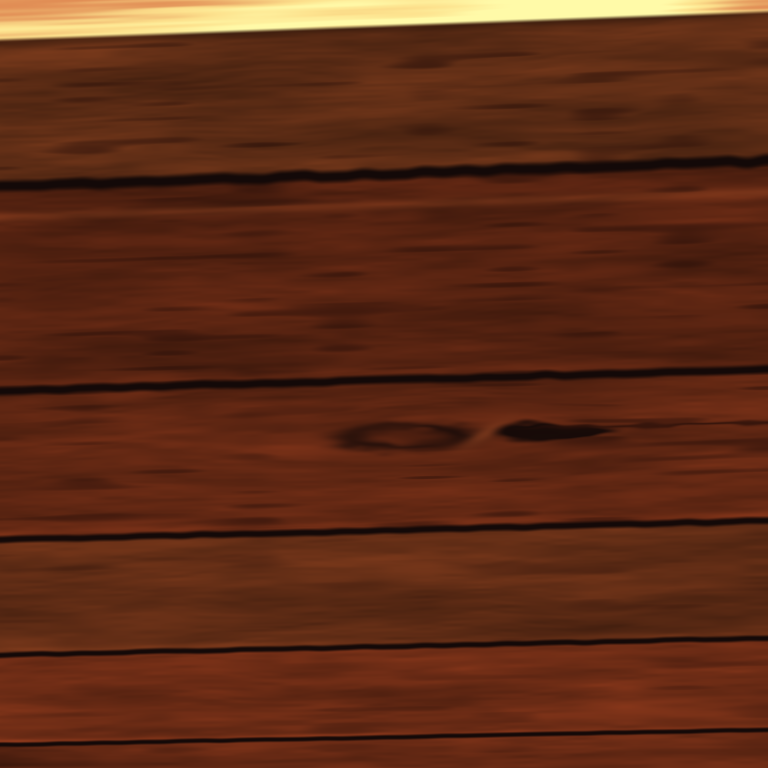
This texture is drawn by a WebGL 2 fragment shader. Its source:

```glsl
#version 300 es
precision highp float;
// Dark reddish timber planks, tilted slightly and widening toward the top.
// Stretched noise makes the grain; a bent-grain knot, soft black seams
// and a sunlit strip along the top edge are layered over it.
uniform vec2 u_resolution;
out vec4 fragColor;

const int SEAMS = 5;
const float SEAM_HEIGHT[SEAMS] = float[](0.030, 0.147, 0.297, 0.491, 0.757);
const float LIT_EDGE = 0.948;
const vec3 BROWN = vec3(0.37, 0.18, 0.085);
const vec3 RED_BROWN = vec3(0.38, 0.145, 0.07);
const vec3 STREAK = vec3(0.16, 0.06, 0.035);
const vec3 GAP = vec3(0.075, 0.035, 0.03);
const vec3 ORANGE = vec3(0.88, 0.55, 0.33);
const vec3 GOLD = vec3(0.99, 0.88, 0.55);
const vec3 PALE = vec3(1.0, 0.98, 0.66);

float hash(vec2 p) {
    return fract(sin(dot(p, vec2(127.1, 311.7))) * 43758.5453);
}

float noise(vec2 p) {
    vec2 i = floor(p), f = fract(p);
    f = f * f * (3.0 - 2.0 * f);
    return mix(mix(hash(i), hash(i + vec2(1, 0)), f.x),
               mix(hash(i + vec2(0, 1)), hash(i + vec2(1, 1)), f.x), f.y);
}

// Long fibres: octaves stretched along x, gently warped
float grain(vec2 p, float seed) {
    p.y += 0.008 * (noise(p * vec2(7.0, 22.0) + seed) - 0.5);
    float sum = 0.0, weight = 0.38;
    vec2 scale = vec2(3.0, 32.0);
    for (int i = 0; i < 4; i++) {
        sum += weight * noise(p * scale + seed);
        scale *= vec2(2.1, 2.0);
        weight *= 0.77;
    }
    return sum / 1.07;
}

// Soft elliptical spot, 1 at its centre
float spot(vec2 p, vec2 centre, vec2 radius) {
    vec2 d = (p - centre) / radius;
    return exp(-dot(d, d));
}

// Dark coverage of a gap with slightly ragged edges
float seamMask(vec2 p, float height, float halfWidth, float soft) {
    float ragged = (noise(vec2(p.x * 38.0, height * 90.0)) - 0.5) * halfWidth * 0.6;
    return 1.0 - smoothstep(halfWidth * 0.35, halfWidth * 1.35 + soft,
                            abs(p.y - height + ragged));
}

vec3 plankColor(vec2 p, float plank) {
    // Fibres spread around the knot
    vec2 knot = vec2(0.56, 0.418);
    vec2 bent = p;
    bent.y -= (p.y - knot.y) * 0.6 * spot(p, knot, vec2(0.2, 0.045));
    float fibre = grain(bent, plank * 17.3);
    float blotch = noise(p * vec2(5.0, 24.0) + plank * 9.1);
    float redness = plank == 5.0 ? 0.1 : plank == 2.0 ? 0.25 : 0.8;
    vec3 color = mix(BROWN, RED_BROWN, redness);
    color *= (plank == 4.0 ? 0.87 : plank < 2.0 ? 1.1 : 0.98);
    color *= 0.58 + 0.72 * fibre + 0.15 * blotch;

    // Scattered dark pores, stronger in the wide planks
    float pores = noise(bent * vec2(9.0, 105.0) + plank * 31.0);
    float poreDepth = plank > 2.0 ? 0.5 : 0.22;
    return mix(color, STREAK, poreDepth * smoothstep(0.68, 0.98, pores));
}

vec3 addKnot(vec3 color, vec2 p) {
    float rough = noise(p * vec2(38.0, 150.0)) - 0.5;
    vec2 q = p + vec2(0.012, 0.006) * rough;
    // Left eye: a broken dark ring with a brown heart
    float r = length((q - vec2(0.526, 0.417)) / vec2(0.085, 0.017));
    float ring = exp(-pow((r - 0.85) / 0.32, 2.0));
    ring *= 0.55 + 0.45 * noise(p * vec2(26.0, 90.0) + 4.0);
    color = mix(color, GAP, 0.8 * ring);
    // Pale curl between the eye and the dark cavity
    float curl = p.x - 0.632 - 1.4 * (p.y - 0.418);
    float pale = exp(-pow(curl / 0.016, 2.0)) * exp(-pow((p.y - 0.418) / 0.017, 2.0));
    color = mix(color, vec3(0.48, 0.22, 0.11), 0.8 * pale);
    // Cavity tapering into a thin crack
    float cavity = spot(q, vec2(0.682, 0.419), vec2(0.038, 0.014))
                 + spot(q, vec2(0.748, 0.417), vec2(0.055, 0.007));
    color = mix(color, GAP, smoothstep(0.2, 0.7, cavity) * 0.95);
    float crack = smoothstep(0.66, 0.74, p.x) * exp(-pow((q.y - 0.423) / 0.0028, 2.0));
    return mix(color, STREAK, 0.75 * crack);
}

vec3 sunlitStrip(vec2 p) {
    float fibre = noise(p * vec2(4.0, 130.0)) * 0.6 + noise(p * vec2(9.0, 260.0)) * 0.4;
    float glow = 0.2 + 0.35 * smoothstep(0.0, 0.4, p.x) - 0.55 * smoothstep(0.84, 1.0, p.x);
    glow += 0.5 * spot(p, vec2(0.75, LIT_EDGE), vec2(0.12, 0.05));
    glow += 0.3 * smoothstep(0.035, 0.0, p.y - LIT_EDGE) + 0.7 * (fibre - 0.5);
    vec3 color = mix(ORANGE, GOLD, smoothstep(0.0, 0.6, glow));
    return mix(color, PALE, smoothstep(0.5, 0.95, glow));
}

void main() {
    vec2 uv = gl_FragCoord.xy / u_resolution;
    float soft = 1.5 / u_resolution.y;
    // Straighten the tilt, which steepens with height
    vec2 p = vec2(uv.x, uv.y - uv.x * (0.019 + 0.018 * uv.y));

    float plank = 0.0, gap = 0.0, rim = 0.0;
    for (int i = 0; i < SEAMS; i++) {
        float height = SEAM_HEIGHT[i];
        float halfWidth = 0.0018 + 0.0065 * height;
        plank += step(height, p.y);
        gap = max(gap, seamMask(p, height, halfWidth, soft));
        rim += exp(-pow((p.y - height - 2.2 * halfWidth) / (halfWidth * 1.2), 2.0));
    }

    vec3 color = addKnot(plankColor(p, plank), p);
    color *= 1.0 + 0.14 * rim;
    // Light band below the widest seam
    color += vec3(0.09, 0.05, 0.025) * exp(-pow((p.y - 0.717) / 0.006, 2.0));
    color = mix(color, GAP, gap);

    // Shaded lip, then the bright strip
    color *= 1.0 - 0.3 * exp(-pow((p.y - LIT_EDGE) / 0.009, 2.0));
    float lit = smoothstep(-0.0015 - soft, 0.0015 + soft, p.y - LIT_EDGE);
    color = mix(color, sunlitStrip(p), lit);
    fragColor = vec4(color, 1.0);
}
```
